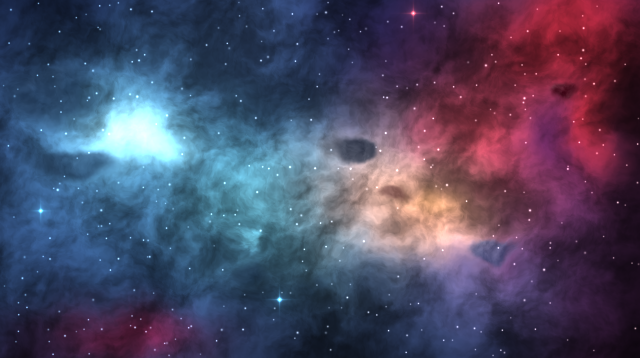
This background is drawn by a WebGL 1 fragment shader. Its source:

```glsl
precision highp float;
// Deep-space nebula: a cyan cloud bank on the left meets cream and red gas on the right.
// Soft elliptical glows set the colours in lightly warped space; fractal noise carves
// the billows and ragged dark clouds, and hashed grids scatter the stars.
uniform vec2 u_resolution;

float hash(vec2 p) {
  vec3 q = fract(p.xyx * vec3(0.1031, 0.103, 0.0973));
  q += dot(q, q.yzx + 33.33);
  return fract((q.x + q.y) * q.z);
}

float noise(vec2 p) {
  vec2 i = floor(p), f = fract(p);
  f = f * f * (3.0 - 2.0 * f);
  return mix(mix(hash(i), hash(i + vec2(1, 0)), f.x),
             mix(hash(i + vec2(0, 1)), hash(i + 1.0), f.x), f.y);
}

// Fractal noise with mean near 0.5
float fbm(vec2 p) {
  float sum = 0.0, amp = 0.46;
  for (int i = 0; i < 6; i++) {
    sum += amp * noise(p);
    p = mat2(1.6, 1.2, -1.2, 1.6) * p + 5.3;
    amp *= 0.56;
  }
  return sum;
}

// Soft ellipse with centre c and radii r
float glow(vec2 p, vec2 c, vec2 r) {
  p = (p - c) / r;
  return exp(-dot(p, p));
}

// Ellipse whose edge is torn by the noise value n
float cloud(vec2 p, vec2 c, vec2 r, float n) {
  float g = glow(p, c, r);
  return smoothstep(0.3, 0.85, g + 2.0 * (n - 0.5) * sqrt(g));
}

// Round core, faint halo and four thin rays
float flare(vec2 p, vec2 c, float size) {
  vec2 d = abs(p - c) / size;
  float rays = exp(-d.x * 6.0 - d.y) + exp(-d.y * 6.0 - d.x);
  return 1.3 * exp(-dot(d, d) * 9.0) + 0.6 * rays + 0.2 * exp(-length(d) * 0.8);
}

vec3 gas(vec2 p) {
  vec3 c = vec3(0.11, 0.16, 0.28);
  // Blue and cyan bank
  c = mix(c, vec3(0.21, 0.37, 0.56), 0.9 * glow(p, vec2(0.46, 0.54), vec2(0.55, 0.38)));
  c = mix(c, vec3(0.24, 0.34, 0.52), 0.6 * glow(p, vec2(0.72, 0.86), vec2(0.25, 0.2)));
  c = mix(c, vec3(0.27, 0.40, 0.46), 0.75 * glow(p, vec2(0.95, 0.30), vec2(0.24, 0.18)));
  c = mix(c, vec3(0.38, 0.69, 0.79), 0.95 * glow(p, vec2(0.72, 0.46), vec2(0.28, 0.19)));
  c = mix(c, vec3(0.38, 0.66, 0.79), 0.85 * glow(p, vec2(0.38, 0.64), vec2(0.22, 0.17)));
  // Night above, maroon and violet on the right
  c = mix(c, vec3(0.09, 0.08, 0.21), 0.9 * glow(p, vec2(1.13, 0.90), vec2(0.23, 0.22)));
  c = mix(c, vec3(0.16, 0.07, 0.17), smoothstep(1.25, 1.65, p.x));
  c = mix(c, vec3(0.32, 0.32, 0.50), 0.9 * glow(p, vec2(1.36, 0.24), vec2(0.23, 0.17)));
  c = mix(c, vec3(0.36, 0.17, 0.36), 0.8 * glow(p, vec2(1.52, 0.42), vec2(0.18, 0.18)));
  // Red gas around a violet pocket
  c = mix(c, vec3(0.62, 0.13, 0.19), 0.9 * glow(p, vec2(1.56, 0.88), vec2(0.26, 0.19)));
  c = mix(c, vec3(0.75, 0.26, 0.34), 0.95 * glow(p, vec2(1.36, 0.63), vec2(0.26, 0.19)));
  c = mix(c, vec3(0.28, 0.11, 0.28), 0.85 * glow(p, vec2(1.56, 0.61), vec2(0.10, 0.13)));
  c = mix(c, vec3(0.65, 0.15, 0.21), 0.8 * glow(p, vec2(1.66, 0.68), vec2(0.05, 0.15)));
  // Cream heart
  c = mix(c, vec3(0.79, 0.66, 0.64), 0.95 * glow(p, vec2(1.04, 0.48), vec2(0.18, 0.15)));
  c = mix(c, vec3(0.95, 0.68, 0.56), 0.95 * glow(p, vec2(1.21, 0.42), vec2(0.17, 0.12)));
  // Magenta wisps and dark borders
  c = mix(c, vec3(0.50, 0.12, 0.27), 0.8 * glow(p, vec2(0.34, 0.05), vec2(0.21, 0.08)));
  c = mix(c, vec3(0.10, 0.05, 0.12), 0.8 * glow(p, vec2(0.06, 0.02), vec2(0.18, 0.12)));
  c = mix(c, vec3(0.05, 0.08, 0.16), 0.8 * glow(p, vec2(0.1, 1.02), vec2(0.35, 0.15)));
  return mix(c, vec3(0.08, 0.11, 0.17), 0.75 * glow(p, vec2(0.95, 0.0), vec2(0.35, 0.12)));
}

void main() {
  vec2 p = gl_FragCoord.xy / u_resolution * vec2(1.79, 1.0);
  vec2 warp = vec2(fbm(p * 5.0), fbm(p * 5.0 + 17.0)) - 0.5;
  vec2 s = p + 0.1 * warp;
  float n = fbm(s * 7.0 + 3.0);
  float lit = n - fbm((s + vec2(-0.008, 0.012)) * 7.0 + 3.0);
  vec3 col = gas(p + 0.15 * warp) * (0.62 + 0.78 * smoothstep(0.2, 0.8, n) + 0.9 * lit);

  // Luminous cores
  col += vec3(0.42, 0.46, 0.40) * glow(s, vec2(0.37, 0.63), vec2(0.11, 0.07)) * (0.3 + n);
  col += vec3(0.25, 0.34, 0.34) * glow(s, vec2(0.46, 0.57), vec2(0.08, 0.04));
  col += vec3(0.16, 0.28, 0.30) * cloud(s, vec2(0.69, 0.345), vec2(0.055, 0.05), n);
  col += vec3(0.22, 0.16, 0.07) * glow(s, vec2(1.21, 0.44), vec2(0.08, 0.03));
  col += vec3(0.20, 0.16, 0.14) * glow(s, vec2(1.28, 0.34), vec2(0.07, 0.03));

  // Ragged dark clouds
  float blue = max(cloud(s, vec2(0.73, 0.72), vec2(0.08, 0.045), n),
                   cloud(s, vec2(0.14, 0.74), vec2(0.13, 0.09), n));
  blue = max(blue, cloud(s, vec2(0.20, 0.54), vec2(0.12, 0.04), n));
  blue = max(blue, cloud(s, vec2(0.71, 0.24), vec2(0.06, 0.06), n));
  blue = max(blue, cloud(s, vec2(0.86, 0.19), vec2(0.07, 0.08), n));
  col = mix(col, vec3(0.12, 0.20, 0.30) * (0.5 + n) + 0.3 * lit, 0.65 * blue);
  col = mix(col, vec3(0.20, 0.23, 0.30) + lit, 0.85 * cloud(s, vec2(0.98, 0.585), vec2(0.06, 0.035), n));
  col = mix(col, vec3(0.50, 0.34, 0.33) + lit, 0.75 * cloud(s, vec2(1.11, 0.455), vec2(0.055, 0.022), n));
  col = mix(col, vec3(0.21, 0.27, 0.43) + lit, 0.7 * cloud(s, vec2(1.38, 0.32), vec2(0.06, 0.035), n));
  col = mix(col, vec3(0.24, 0.06, 0.11) + lit, 0.75 * cloud(s, vec2(1.58, 0.755), vec2(0.05, 0.03), n));
  col *= 1.0 - 0.5 * smoothstep(1.66, 1.79, p.x) * smoothstep(1.0, 0.75, p.y);

  // Scattered stars, finer and fainter in each layer
  for (int i = 0; i < 3; i++) {
    float k = float(i), cells = 9.0 + 11.0 * k;
    vec2 id = floor(p * cells) + 71.0 * k;
    vec2 at = 0.2 + 0.6 * vec2(hash(id), hash(id + 31.0));
    float d = length(fract(p * cells) - at) / cells;
    float size = 0.0032 - 0.0005 * k;
    float on = step(0.8 + 0.04 * k, hash(id + 57.0)) * (0.3 + 0.6 * hash(id + 83.0));
    col += on * mix(vec3(0.6, 0.85, 1.0), vec3(1.0, 0.85, 0.85), p.x / 1.79) * exp(-d * d / (size * size));
  }

  // Brightest stars
  col += vec3(0.35, 0.75, 1.0) * flare(p, vec2(0.782, 0.163), 0.015);
  col += vec3(0.35, 0.85, 1.0) * flare(p, vec2(0.114, 0.411), 0.012);
  col += vec3(1.0, 0.32, 0.28) * flare(p, vec2(1.156, 0.963), 0.014);
  gl_FragColor = vec4(clamp(col, 0.0, 1.0), 1.0);
}
```
